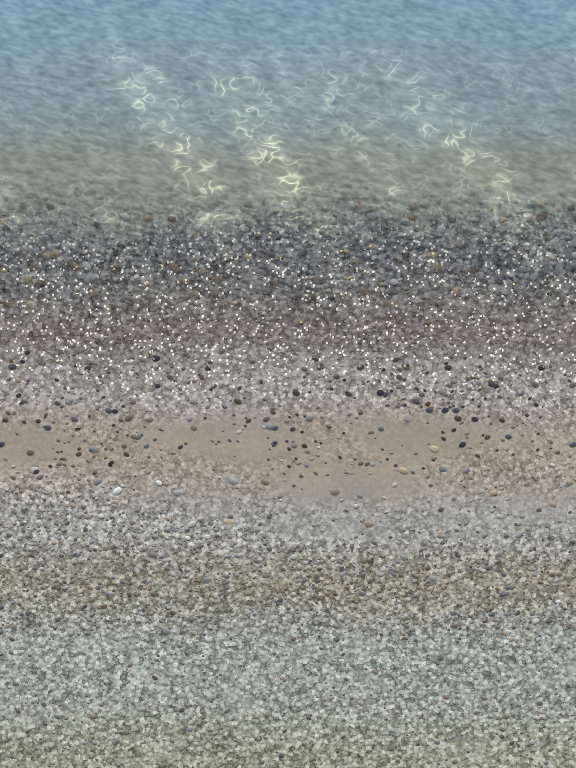
Write a Shadertoy shader that draws this texture.

```glsl
// Clear shallow water lapping on a pebble shore, seen from above.
#define GRAIN_SCALE 165.0
#define GRAIN_CONTRAST 0.34
#define PEBBLE_SCALE 72.0
#define RIPPLE_STRENGTH 0.10
#define CAUSTIC_STRENGTH 0.26
#define GLINT_STRENGTH 0.36
#define SLATE vec3(0.22, 0.22, 0.25)
#define UMBER vec3(0.46, 0.39, 0.30)
#define CHALK vec3(0.78, 0.80, 0.79)

const int STOPS = 11;
// Shore tint (rgb) at a height (w), from the bottom up.
const vec4 tint[STOPS] = vec4[STOPS](
    vec4(0.57, 0.58, 0.52, 0.00), vec4(0.59, 0.61, 0.59, 0.15),
    vec4(0.56, 0.55, 0.50, 0.24), vec4(0.61, 0.61, 0.59, 0.31),
    vec4(0.62, 0.58, 0.53, 0.42), vec4(0.59, 0.58, 0.57, 0.50),
    vec4(0.47, 0.45, 0.44, 0.57), vec4(0.41, 0.42, 0.43, 0.67),
    vec4(0.55, 0.58, 0.54, 0.77), vec4(0.54, 0.61, 0.63, 0.86),
    vec4(0.50, 0.62, 0.69, 1.00));

float hash(vec2 p) {
    vec3 q = fract(p.xyx * 0.1031);
    q += dot(q, q.yzx + 33.33);
    return fract((q.x + q.y) * q.z);
}

vec2 hash2(vec2 p) { return vec2(hash(p + 17.3), hash(p + 71.9)); }

float cornerSlope(vec2 cell, vec2 f) {
    float a = 6.2832 * hash(cell);
    return dot(vec2(cos(a), sin(a)), f);
}

// Gradient noise, roughly -0.7 to 0.7.
float noise(vec2 p) {
    vec2 i = floor(p), f = fract(p), e = vec2(1.0, 0.0);
    vec2 u = f * f * f * (f * (f * 6.0 - 15.0) + 10.0);
    return mix(mix(cornerSlope(i, f), cornerSlope(i + e, f - e), u.x),
               mix(cornerSlope(i + e.yx, f - e.yx), cornerSlope(i + 1.0, f - 1.0), u.x), u.y);
}

// Nearest grain: distance to its centre, and its random tone.
vec2 grain(vec2 q) {
    vec2 best = vec2(9.0, 0.0);
    for (int k = 0; k < 9; k++) {
        vec2 cell = floor(q) + vec2(k % 3 - 1, k / 3 - 1);
        float d = length(q - cell - hash2(cell));
        if (d < best.x) best = vec2(d, hash(cell + 5.7));
    }
    return best;
}

float band(float y, float lo, float hi, float soft) {
    return smoothstep(lo - soft, lo + soft, y) * (1.0 - smoothstep(hi - soft, hi + soft, y));
}

float blob(vec2 p, vec2 centre, vec2 size) {
    vec2 d = (p - centre) / size;
    return exp(-dot(d, d));
}

// Lays flattened stones with soft shadows over the ground.
vec3 layPebbles(vec3 ground, vec2 p, float scale, float density, float seed, float lightness) {
    vec2 q = p * scale;
    float soft = 0.8 * scale / iResolution.y;
    for (int k = 0; k < 9; k++) {
        vec2 cell = floor(q) + vec2(k % 3 - 1, k / 3 - 1);
        vec2 h = hash2(cell + seed);
        if (hash(cell + seed + 3.1) > density - 0.003) continue;
        vec2 d = (q - cell - h) * vec2(1.0, 1.4);
        d.y += d.x * (h.x - 0.5);
        float r = mix(0.16, 0.46, h.y * h.y);
        float shadow = 1.0 - smoothstep(0.6 * r, 1.35 * r, length(d + vec2(0.0, 0.13)));
        float cover = 1.0 - smoothstep(r - soft, r + soft, length(d));
        float tone = clamp(lightness + 0.6 * (hash(cell + seed + 9.4) - 0.5), 0.0, 1.0);
        vec3 stone = mix(SLATE, CHALK, tone);
        stone = mix(stone, UMBER * (0.65 + 0.8 * tone), 0.65 * step(0.6, fract(h.x * 7.0)));
        ground = mix(ground * (1.0 - 0.4 * shadow), stone * (1.0 + 0.3 * d.y / r), cover);
    }
    return ground;
}

void mainImage(out vec4 fragColor, in vec2 fragCoord) {
    vec2 p = fragCoord / iResolution.y;
    float drift = noise(p * vec2(5.0, 9.0)), patches = noise(p * vec2(14.0, 22.0) + 8.0);
    float y = p.y + 0.018 * drift + 0.008 * patches;

    // Broad colour bands
    vec3 col = tint[0].rgb;
    for (int i = 1; i < STOPS; i++)
        col = mix(col, tint[i].rgb, smoothstep(tint[i - 1].w, tint[i].w, y));
    col *= 1.0 + 0.06 * patches;
    float water = smoothstep(0.67, 0.78, y);
    float submerged = band(y, 0.59, 0.745, 0.035);

    // Gravel and smooth sand pockets
    float gravelEdge = 0.385 - 0.085 * smoothstep(0.0, 0.42, p.x);
    float sand = band(y, gravelEdge, 0.465, 0.025) * 0.4;
    sand += blob(p, vec2(0.03, 0.42), vec2(0.07, 0.025)) + blob(p, vec2(0.31, 0.43), vec2(0.09, 0.03));
    sand += blob(p, vec2(0.45, 0.37), vec2(0.08, 0.025)) + blob(p, vec2(0.55, 0.43), vec2(0.08, 0.025));
    sand = clamp(sand + 0.45 * patches, 0.0, 0.88);
    vec2 g = grain(p * GRAIN_SCALE * vec2(1.0, 1.25));
    vec2 fine = grain(p * GRAIN_SCALE * 1.7 + 40.0);
    float speck = 0.75 * (g.y - 0.47) + 0.6 * (fine.y - 0.5) + 0.6 * (0.42 - g.x);
    float rough = (1.0 - sand) * (1.0 - water) * mix(1.0, 0.75, band(y, 0.48, 0.75, 0.04));
    col += GRAIN_CONTRAST * rough * speck;

    // Stones: brown belt, pale drift, dark clusters, lake bed
    float belt = band(y, 0.185, gravelEdge - 0.02, 0.03);
    float strewn = 0.18 + 0.55 * belt + 0.2 * patches - water - 0.12 * sand;
    col = layPebbles(col, p, PEBBLE_SCALE * 1.65, strewn, 11.0, 0.5);
    float paleDrift = band(y, 0.31, 0.41, 0.03);
    col = layPebbles(col, p, PEBBLE_SCALE, 0.17 * paleDrift + 0.06 * belt, 37.0, 0.75);
    float clusters = blob(p, vec2(0.11, 0.405), vec2(0.06, 0.026)) + blob(p, vec2(0.37, 0.42), vec2(0.035, 0.03));
    clusters += blob(p, vec2(0.57, 0.49), vec2(0.10, 0.025)) + 0.35 * blob(p, vec2(0.52, 0.40), vec2(0.06, 0.02));
    float scatter = band(y, 0.41, 0.54, 0.025) * (0.2 + 0.25 * patches);
    col = layPebbles(col, p, PEBBLE_SCALE * 1.25, scatter + 0.75 * clusters, 59.0, 0.2);
    vec2 bent = p + 0.004 * vec2(noise(p * 55.0), noise(p * 48.0 + 4.0));
    vec3 bed = layPebbles(col, bent, PEBBLE_SCALE * 0.85, 0.7, 83.0, 0.36);
    col = mix(col, bed, 0.7 * submerged);

    // Ripples, slanting down to the right
    vec2 w = vec2(p.x + 0.25 * p.y, p.y + 0.15 * p.x + 0.006 * drift);
    float ripple = noise(w * vec2(48.0, 120.0)) + 0.8 * noise(w * vec2(105.0, 220.0) + 6.0);
    col += RIPPLE_STRENGTH * ripple * (water + 0.9 * submerged) * vec3(1.0, 0.98, 0.9);

    // Slanted caustic trails
    float trail = smoothstep(-0.3, 0.45, noise(vec2((p.x + 0.6 * p.y) * 15.0, p.y * 3.0) + 2.0));
    vec2 c = p * vec2(65.0, 95.0) + 0.8 * vec2(noise(p * 45.0), noise(p * 52.0 + 9.0));
    float web = pow(1.0 - min(1.0, abs(noise(c)) * 1.5), 6.0) * smoothstep(-0.2, 0.4, noise(c * 0.55 + 5.0));
    float lit = band(y, 0.71, 0.92, 0.055) + 0.3 * submerged;
    col += lit * (0.06 * (trail - 0.45) + CAUSTIC_STRENGTH * web * (0.3 + trail)) * vec3(1.0, 0.98, 0.72);

    // Sun glints along the wet edge
    float glint = step(0.9, fine.y) * (1.0 - smoothstep(0.25, 0.6, fine.x));
    col += GLINT_STRENGTH * glint * band(y, 0.49, 0.69, 0.05) * vec3(1.0, 0.97, 0.85);

    fragColor = vec4(clamp(col, 0.0, 1.0), 1.0);
}
```
